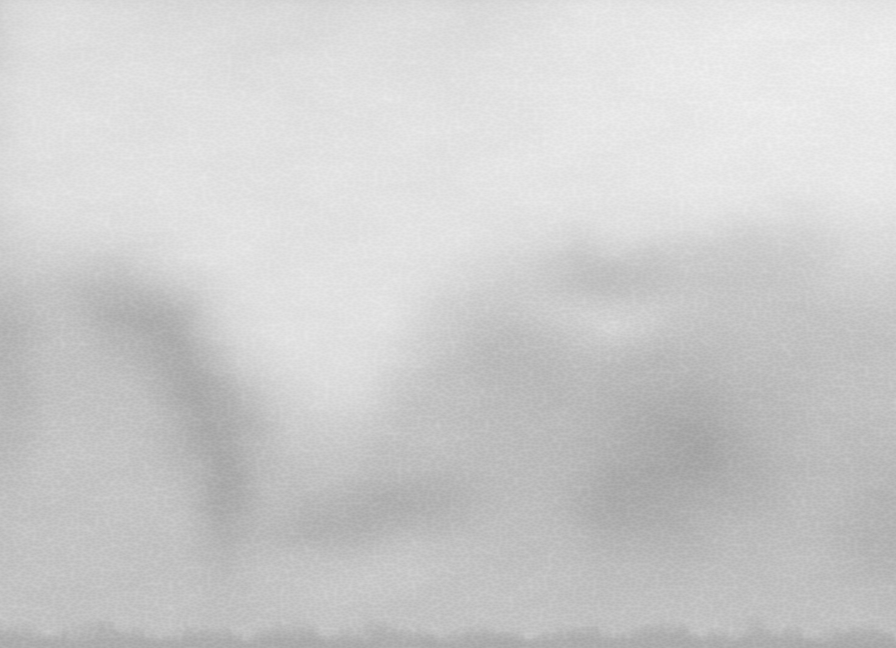
Give the GLSL for this texture, as a WebGL 1 fragment shader.

```glsl
precision highp float;
// Soft grey watercolour wash on grainy paper, pale above and stained below.
uniform vec2 u_resolution;

#define PAPER_TONE 0.885
#define WASH_TONE 0.765
#define WASH_HEIGHT 0.59
#define WASH_SOFTNESS 0.13
#define WARP_AMOUNT 0.011
#define MOTTLE_AMOUNT 0.016
#define GRAIN_AMOUNT 0.055
#define GRAIN_CELLS 230.0
#define RIM_HEIGHT 0.026

vec2 hash2(vec2 p) {
  vec3 q = fract(p.xyx * vec3(0.1031, 0.103, 0.0973));
  q += dot(q, q.yzx + 33.33);
  return fract((q.xx + q.yz) * q.zy);
}

// Distance to the nearest scattered cell point
float cellular(vec2 p) {
  vec2 cell = floor(p), f = fract(p);
  float nearest = 2.0;
  for (int j = -1; j <= 1; j++) {
    for (int i = -1; i <= 1; i++) {
      vec2 o = vec2(float(i), float(j));
      vec2 d = o + hash2(cell + o) - f;
      nearest = min(nearest, dot(d, d));
    }
  }
  return sqrt(nearest);
}

// Layered, rotated sines for flowing edges, about -1 to 1
float flow(vec2 p) {
  float sum = 0.0, amp = 0.5;
  for (int i = 0; i < 5; i++) {
    sum += amp * sin(p.x + 1.7 * sin(p.y * 0.8 + float(i)));
    p = mat2(1.3, 1.25, -1.25, 1.3) * p + 2.1;
    amp *= 0.62;
  }
  return sum;
}

// Soft elliptical stain, turned by an angle
float blot(vec2 p, vec2 centre, vec2 radius, float angle) {
  vec2 d = p - centre;
  float c = cos(angle), s = sin(angle);
  d = vec2(c * d.x + s * d.y, c * d.y - s * d.x) / radius;
  return exp(-dot(d, d));
}

// Pigment gathered in the wash; positive is darker
float pigment(vec2 p) {
  float ink = 0.0;
  // Left arch
  ink += 0.075 * blot(p, vec2(0.15, 0.52), vec2(0.075, 0.055), -0.6);
  ink += 0.085 * blot(p, vec2(0.215, 0.40), vec2(0.045, 0.13), 0.2);
  ink += 0.070 * blot(p, vec2(0.248, 0.24), vec2(0.035, 0.12), 0.0);
  ink += 0.055 * blot(p, vec2(0.0, 0.45), vec2(0.04, 0.17), 0.0);
  ink -= 0.012 * blot(p, vec2(0.11, 0.27), vec2(0.07, 0.14), 0.0);
  // Low centre streak
  ink += 0.065 * blot(p, vec2(0.44, 0.22), vec2(0.11, 0.06), 0.25);
  ink += 0.025 * blot(p, vec2(0.36, 0.18), vec2(0.08, 0.04), 0.2);
  ink -= 0.025 * blot(p, vec2(0.40, 0.11), vec2(0.11, 0.05), 0.0);
  // Right cloud
  ink += 0.075 * blot(p, vec2(0.75, 0.29), vec2(0.13, 0.15), 0.2);
  ink += 0.040 * blot(p, vec2(0.79, 0.33), vec2(0.06, 0.09), 0.0);
  ink += 0.035 * blot(p, vec2(0.70, 0.22), vec2(0.06, 0.07), 0.0);
  ink += 0.030 * blot(p, vec2(0.58, 0.42), vec2(0.045, 0.09), 0.0);
  ink += 0.060 * blot(p, vec2(0.68, 0.585), vec2(0.085, 0.045), -0.1);
  ink += 0.045 * blot(p, vec2(0.85, 0.62), vec2(0.09, 0.06), 0.35);
  ink -= 0.060 * blot(p, vec2(0.69, 0.505), vec2(0.085, 0.04), -0.1);
  ink += 0.060 * blot(p, vec2(1.0, 0.19), vec2(0.06, 0.12), 0.0);
  return ink;
}

void main() {
  vec2 uv = gl_FragCoord.xy / u_resolution;
  vec2 sheet = vec2(uv.x, uv.y * 0.7227);

  // Edges wander as the water dries
  vec2 p = uv + WARP_AMOUNT * vec2(flow(sheet * 19.0), flow(sheet.yx * 21.0 + 4.0));

  // Pale paper, brightest at the upper right
  float paper = PAPER_TONE + 0.035 * blot(p, vec2(0.93, 0.88), vec2(0.38, 0.25), 0.0);
  paper -= 0.030 * blot(p, vec2(0.30, 1.0), vec2(0.20, 0.12), 0.0);
  paper -= 0.025 * blot(p, vec2(0.54, 1.0), vec2(0.08, 0.14), 0.0);
  paper -= 0.040 * exp(-p.x / 0.03) + 0.020 * exp(-(1.0 - uv.y) / 0.012);

  // Wash line dips in the centre
  float dip = (p.x - 0.36) / 0.13;
  float line = WASH_HEIGHT - 0.24 * exp(-dip * dip);
  float wash = 1.0 - smoothstep(-WASH_SOFTNESS, WASH_SOFTNESS, p.y - line);
  float tone = mix(paper, WASH_TONE, wash) - pigment(p);

  // Ragged dark rim along the bottom
  float ragged = RIM_HEIGHT * (1.0 + 0.5 * flow(vec2(uv.x * 60.0, uv.y * 25.0)));
  tone -= 0.085 * (1.0 - smoothstep(0.2 * ragged, 1.5 * ragged, uv.y));

  // Cloudy mottling and sideways paper grain
  tone += MOTTLE_AMOUNT * 0.5 * flow(sheet * vec2(32.0, 65.0) + 7.0);
  float grain = cellular(sheet * GRAIN_CELLS * vec2(0.8, 1.4)) - 0.5;
  float fibre = cellular(sheet * GRAIN_CELLS * vec2(0.16, 0.65) + 31.0) - 0.5;
  tone += GRAIN_AMOUNT * (0.9 * grain + 0.25 * fibre) * mix(0.75, 1.1, wash);

  gl_FragColor = vec4(vec3(clamp(tone, 0.0, 1.0)), 1.0);
}
```
